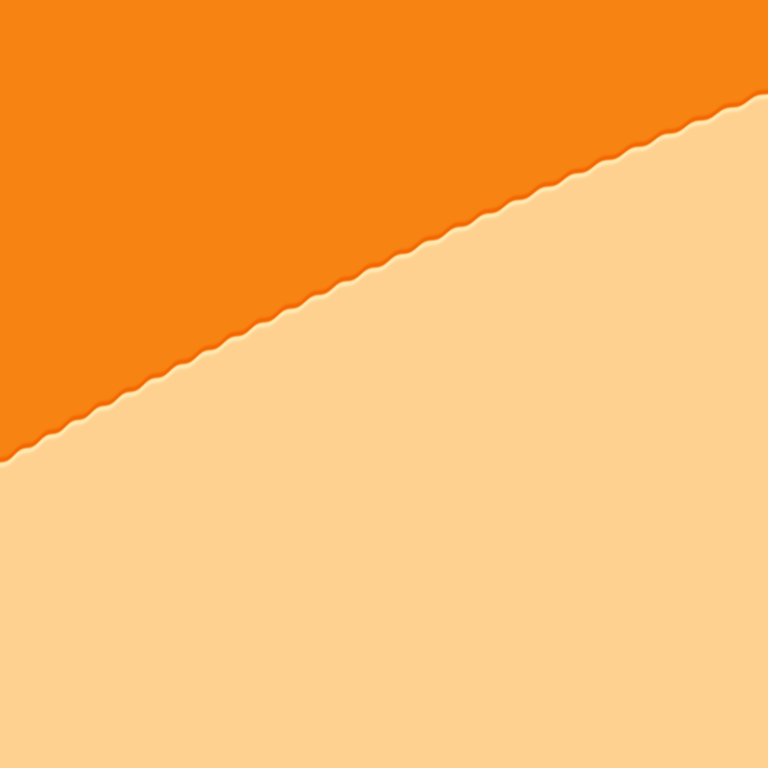
Write a Shadertoy shader that draws this background.

```glsl
// Height of the gently arched, scalloped boundary at x
float edgeHeight(float x) {
    float arch = 0.397 + x * (0.559 - 0.077 * x);
    float ripplePhase = -6.06 + x * (30.34 - 3.16 * x);
    return arch - 0.0023 * sin(6.28319 * ripplePhase);
}

// Soft band around a signed distance
float band(float dist, float center, float width) {
    float t = (dist - center) / width;
    return exp(-t * t);
}

void mainImage(out vec4 fragColor, in vec2 fragCoord) {
    vec2 uv = fragCoord / iResolution.xy;
    float slope = 0.559 - 0.154 * uv.x;
    float dist = (uv.y - edgeHeight(uv.x)) / sqrt(1.0 + slope * slope);

    // Flat fields, each with a contrasting rim beside the edge
    vec3 cream = vec3(0.995, 0.82, 0.563);
    vec3 orange = vec3(0.97, 0.515, 0.07);
    cream = mix(cream, vec3(1.0, 0.93, 0.72), 0.85 * band(dist, -0.003, 0.003));
    orange = mix(orange, vec3(0.95, 0.38, 0.0), 0.85 * band(dist, 0.003, 0.003));

    // Smooth join between the fields
    float softness = max(0.0018, 0.75 / iResolution.y);
    vec3 color = mix(cream, orange, smoothstep(-softness, softness, dist));
    fragColor = vec4(color, 1.0);
}
```
